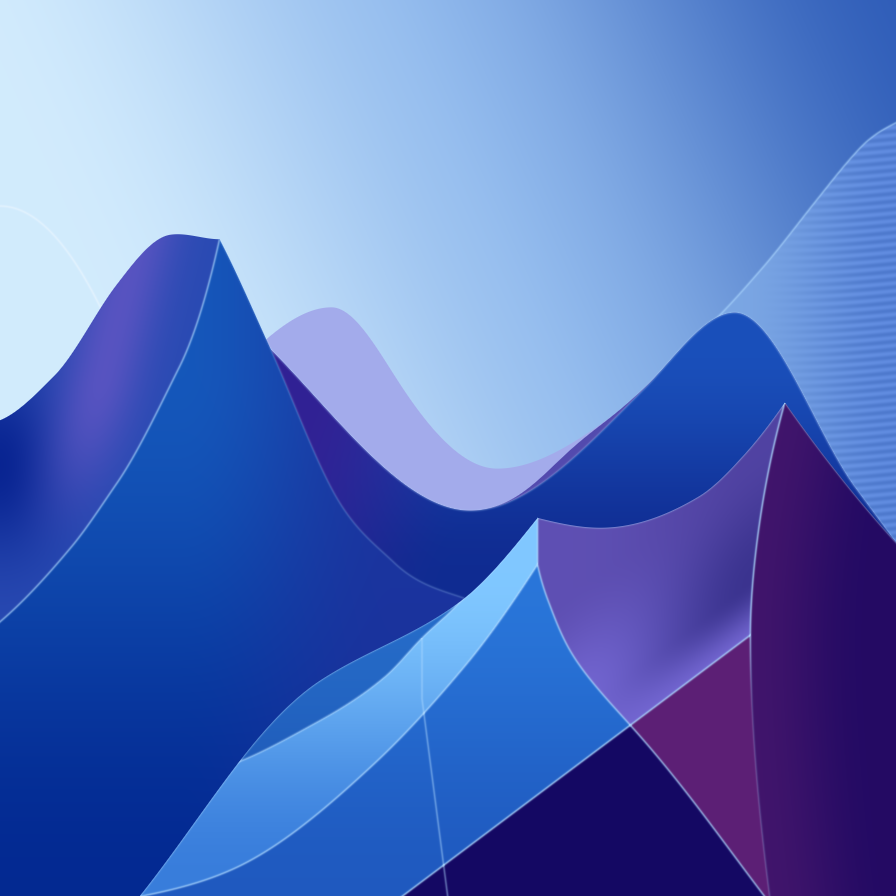
Give the GLSL for this background, as a WebGL 2 fragment shader.

```glsl
#version 300 es
precision highp float;
// Layered blue and violet paper-like mountains with faceted peaks under a pale sky.

#define RIM_WIDTH .0013
#define STRIPES 115.
#define STRIPE_DEPTH .035
#define SKY_PALE vec3(.82, .92, .99)
#define SKY_MID vec3(.57, .73, .93)
#define SKY_DEEP vec3(.18, .36, .72)
#define LAVENDER vec3(.64, .67, .92)
#define INDIGO vec3(.19, .13, .58)
#define NAVY vec3(.08, .03, .39)
#define PLUM vec3(.36, .12, .46)
#define ICE vec3(.68, .85, 1.)

uniform vec2 u_resolution;
out vec4 fragColor;

// Smooth curve through five knots (position, value, slope), straight beyond its ends.
float chain(float x, float k[15]) {
  int i = 0;
  for (int j = 3; j < 12; j += 3) if (x > k[j]) i = j;
  vec3 a = vec3(k[i], k[i + 1], k[i + 2]), b = vec3(k[i + 3], k[i + 4], k[i + 5]);
  float w = b.x - a.x, t = clamp((x - a.x) / w, 0., 1.), s = 1. - t;
  float y = a.y * s * s * (1. + 2. * t) + b.y * t * t * (3. - 2. * t)
          + w * t * s * (a.z * s - b.z * t);
  return y + a.z * min(x - a.x, 0.) + b.z * max(x - b.x, 0.);
}

// Turns a field into a distance in canvas units.
float span(float f) {
  return f / max(length(vec2(dFdx(f), dFdy(f))) * u_resolution.y, 1e-5);
}
float cover(float f) { return clamp(.5 + span(f) * u_resolution.y, 0., 1.); }
float bell(float x) { return exp(-x * x); }
float rim(float f) { return bell(span(f) / RIM_WIDTH); }

vec3 sky(vec2 p) {
  float t = p.x + .45 * (p.y - .9);
  vec3 c = mix(SKY_PALE, SKY_MID, smoothstep(0., .58, t));
  return mix(c, SKY_DEEP, smoothstep(.45, 1.1, t));
}

// Pale veils on both sides, then the lavender and blue ridges.
vec3 distantRidges(vec3 c, vec2 p) {
  float leftVeil = .77 - 9. * p.x * p.x - p.y;
  c = mix(c, SKY_PALE, .8 * cover(leftVeil));
  c = mix(c, vec3(1.), .3 * rim(leftVeil));

  float veil = chain(p.x, float[15](.8, .645, 1., .85, .7, 1.15,
    .91, .775, 1.25, .96, .835, 1.05, 1., .863, .5)) - p.y;
  float side = step(.78, p.x);
  float wave = sin(6.2832 * STRIPES * (p.y + .012 * sin(9. * p.x)));
  vec3 veilColor = mix(vec3(.48, .65, .89), vec3(.34, .51, .84), smoothstep(.82, 1., p.x))
    + STRIPE_DEPTH * wave * smoothstep(.84, .98, p.x);
  c = mix(c, veilColor, side * cover(veil));
  c = mix(c, ICE, .5 * side * rim(veil));

  float lilac = chain(p.x, float[15](.29, .615, .9, .37, .657, 0.,
    .45, .566, -1.5, .555, .477, 0., .72, .562, .7)) - p.y;
  c = mix(c, LAVENDER, cover(lilac) * step(p.x, .75));

  float ridge = chain(p.x, float[15](.3, .612, -1., .525, .43, 0.,
    .72, .567, 1., .82, .651, 0., .955, .455, -1.35)) - p.y;
  float inside = step(.27, p.x);
  float fold = ridge + .012 * bell((p.x - .64) / .05);
  c = mix(c, mix(INDIGO, LAVENDER, .3), inside * cover(fold));
  vec3 blue = mix(vec3(.06, .17, .57), vec3(.1, .31, .73), smoothstep(.36, .62, p.y));
  blue = mix(INDIGO, blue, smoothstep(.35, .52, p.x + .3 * ridge));
  c = mix(c, blue, inside * cover(ridge));
  return mix(c, ICE, .25 * inside * rim(ridge));
}

// Tall left peak split by a curved crease.
vec3 leftPeak(vec3 c, vec2 p) {
  float shoulder = chain(p.x, float[15](0., .531, .4, .06, .58, 1.,
    .13, .682, 1.3, .19, .738, .15, .245, .733, 0.));
  float slope = chain(p.x, float[15](.245, .733, -1.9, .3, .615, -2.2,
    .37, .455, -1.9, .44, .372, -.95, .53, .328, -.4));
  float crease = p.y - chain(p.x, float[15](0., .306, .85, .08, .39, 1.2,
    .13, .46, 1.45, .2, .59, 2., .245, .733, 4.5));
  float body = cover(min(shoulder, slope) - p.y);

  vec3 front = mix(vec3(.01, .16, .57), vec3(.08, .34, .73), smoothstep(0., .6, p.y));
  front = mix(front, vec3(.11, .19, .61), .85 * smoothstep(.2, .44, p.x));
  vec3 flank = mix(vec3(.16, .29, .7), vec3(.03, .14, .57),
    bell(length((p - vec2(0., .48)) / vec2(.07, .1))));
  flank = mix(flank, vec3(.36, .33, .76),
    .9 * bell((p.x - .12 - .25 * (p.y - .6)) / .045) * smoothstep(.36, .58, p.y));
  c = mix(c, mix(front, flank, cover(crease)), body);
  c = mix(c, ICE, .55 * body * rim(crease));
  return mix(c, ICE, .2 * rim(slope - p.y) * step(.245, p.x));
}

// Faceted foreground: icy blue on the left, violet and plum on the right.
vec3 foreground(vec3 c, vec2 p) {
  float outer = chain(p.x, float[15](.156, 0., 1.25, .267, .15, 1.3,
    .358, .241, .65, .514, .329, .75, .6, .422, 1.25));
  float inner = p.y - chain(p.x, float[15](.267, .15, .4, .352, .193, .55,
    .43, .245, .85, .471, .288, 1., .514, .329, 1.1));
  float band = p.y - chain(p.x, float[15](.159, 0., .2, .26, .03, .45,
    .417, .147, .93, .52, .258, 1.2, .6, .37, 1.55));
  float saddle = chain(p.x, float[15](.6, .422, -.25, .67, .411, 0.,
    .78, .446, .6, .83, .492, 1.1, .876, .551, 1.45));
  float e = p.x - .876, fall = .551 - 1.42 * e + 1.3 * e * max(e, 0.);
  float seam = p.x - max(.6, chain(p.y, float[15](0., .853, -.76,
    .19, .704, -.9, .271, .638, -.6, .329, .612, -.38, .37, .6, -.2)));
  float spine = p.x - chain(p.y, float[15](0., .859, -.13, .14, .844, -.08,
    .289, .8375, 0., .4, .8455, .13, .551, .876, .28));
  float rise = p.y - .75 * p.x + .337;
  float top = min(min(outer, saddle), fall) - p.y;
  float right = cover(seam), dark = cover(spine), upper = cover(rise);

  vec3 blue = mix(vec3(.12, .35, .75), vec3(.16, .46, .85), smoothstep(0., .36, p.y));
  vec3 ice = mix(vec3(.22, .49, .86), vec3(.5, .78, 1.), smoothstep(.02, .36, p.y));
  vec3 left = mix(blue, ice, cover(band));
  left = mix(left, .93 * blue, cover(inner));
  left = mix(NAVY, left, upper);
  vec3 violet = mix(vec3(.45, .4, .82), vec3(.23, .2, .56),
    smoothstep(.64, .84, p.x) * smoothstep(-.01, .06, rise));
  violet = mix(violet, vec3(.34, .28, .66), .75 * smoothstep(.06, .2, rise));
  vec3 shade = mix(vec3(.25, .08, .42), vec3(.14, .04, .39), smoothstep(0., .13, spine));
  vec3 facets = mix(left, mix(PLUM, violet, upper), right);
  facets = mix(facets, shade, dark);

  // Bright seams between the facets.
  float thread = p.x - .471 - .13 * max(.22 - p.y, 0.);
  float glow = (1. - right) * (.6 * rim(band) * upper + .5 * rim(inner)
    + .4 * rim(thread) * step(p.y, .288));
  glow += (1. - dark) * (.65 * rim(rise) + .6 * rim(seam));
  glow += rim(spine) * mix(.2, .65, smoothstep(.2, .32, p.y)) + .4 * rim(top);
  return mix(c, mix(facets, ICE, min(glow, .9)), cover(top));
}

void main() {
  vec2 p = gl_FragCoord.xy / u_resolution;
  vec3 color = distantRidges(sky(p), p);
  color = leftPeak(color, p);
  fragColor = vec4(foreground(color, p), 1.);
}
```
